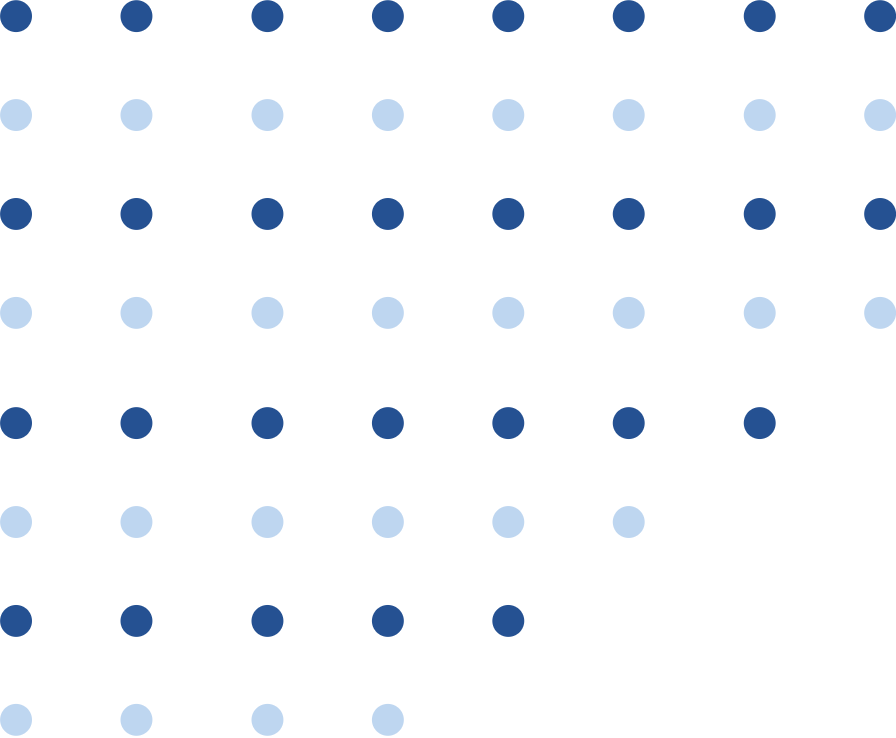
Write a Shadertoy shader that draws this pattern.

```glsl
// Draws a grid of alternating navy and pale blue dots, stepped at the lower right.

// Lengths are fractions of the canvas width
const vec3 PAPER = vec3(1.0);
const vec3 NAVY = vec3(0.145, 0.318, 0.573);
const vec3 PALE_BLUE = vec3(0.745, 0.839, 0.941);
const int GRID_SIZE = 8;
const int STEP_LIMIT = 11;                   // row + column stays below this
const float DOT_RADIUS = 0.0178;
const vec2 FIRST_DOT = vec2(0.0179, 0.0180); // measured from the top left
const vec2 SPACING = vec2(0.1344, 0.1104);
const vec2 EXTRA_GAP = vec2(0.0118, 0.0126); // wider gutters between blocks

// Column gutters follow columns 1 and 5; the row gutter follows row 3
vec2 dotCenter(int column, int row) {
    vec2 cell = vec2(float(column), float(row));
    vec2 gutters = vec2(floor((cell.x + 2.0) / 4.0), floor(cell.y / 4.0));
    return FIRST_DOT + cell * SPACING + gutters * EXTRA_GAP;
}

float dotMask(vec2 point, vec2 center, float pixel) {
    float edge = length(point - center) - DOT_RADIUS;
    return clamp(0.5 - edge / pixel, 0.0, 1.0);
}

void mainImage(out vec4 fragColor, in vec2 fragCoord) {
    float pixel = 1.0 / iResolution.x;
    vec2 point = vec2(fragCoord.x, iResolution.y - fragCoord.y) * pixel;
    vec3 color = PAPER;

    // Full rows first, then each lower row loses one more dot
    for (int row = 0; row < GRID_SIZE; row++) {
        vec3 dotColor = row % 2 == 0 ? NAVY : PALE_BLUE;
        int columns = min(GRID_SIZE, STEP_LIMIT - row);
        for (int column = 0; column < columns; column++) {
            color = mix(color, dotColor, dotMask(point, dotCenter(column, row), pixel));
        }
    }
    fragColor = vec4(color, 1.0);
}
```
